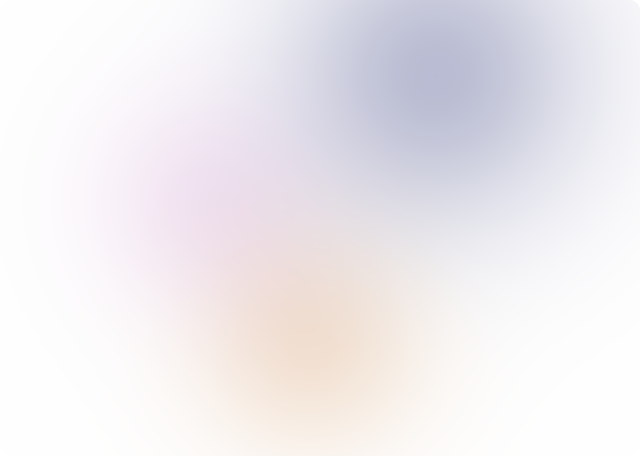
Reproduce this background procedurally as a Shadertoy shader.

```glsl
const vec3 PAPER = vec3(0.997);
const vec3 SLATE_TINT = vec3(0.727, 0.738, 0.825);
const vec3 PINK_TINT = vec3(0.955, 0.900, 0.957);
const vec3 PEACH_TINT = vec3(0.955, 0.887, 0.825);

// Centres and radii in units of canvas height
const vec2 SLATE_CENTRE = vec2(0.955, 0.835);
const vec2 PINK_CENTRE = vec2(0.460, 0.560);
const vec2 PEACH_CENTRE = vec2(0.682, 0.250);
const float SLATE_RADIUS = 0.33;
const float PINK_RADIUS = 0.25;
const float PEACH_RADIUS = 0.25;
const float CORNER_RADIUS = 0.025;

// Soft multiplicative stain with a Gaussian falloff
vec3 stain(vec2 p, vec2 centre, float radius, vec3 tint) {
    vec2 d = (p - centre) / radius;
    return mix(vec3(1.0), tint, exp(-dot(d, d)));
}

float roundedBox(vec2 p, vec2 halfSize, float radius) {
    vec2 q = abs(p) - halfSize + radius;
    return length(max(q, 0.0)) + min(max(q.x, q.y), 0.0) - radius;
}

void mainImage(out vec4 fragColor, in vec2 fragCoord) {
    vec2 p = fragCoord / iResolution.y;
    vec2 halfSize = 0.5 * iResolution.xy / iResolution.y;
    float pixel = 1.0 / iResolution.y;

    // Overlapping glows
    vec3 color = PAPER;
    color *= stain(p, SLATE_CENTRE, SLATE_RADIUS, SLATE_TINT);
    color *= stain(p, PINK_CENTRE, PINK_RADIUS, PINK_TINT);
    color *= stain(p, PEACH_CENTRE, PEACH_RADIUS, PEACH_TINT);

    // Rounded card corners
    float edge = roundedBox(p - halfSize, halfSize, CORNER_RADIUS);
    color = mix(color, vec3(1.0), smoothstep(-0.5 * pixel, pixel, edge));

    fragColor = vec4(color, 1.0);
}
```
